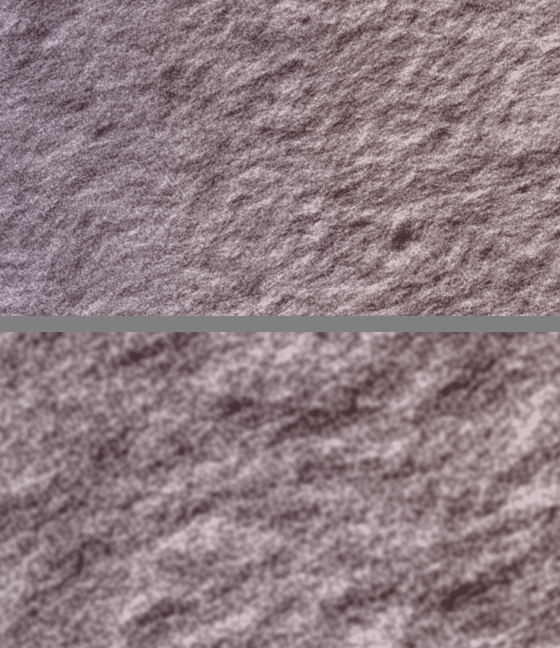
Top, the full canvas; bottom, a detail of the centre.
Give the GLSL for this texture, as a WebGL 2 fragment shader.

```glsl
#version 300 es
precision highp float;

uniform vec2 u_resolution;
out vec4 fragColor;

vec3 hash3(vec2 cell) {
  vec3 h = fract(cell.xyx * vec3(0.1031, 0.1030, 0.0973));
  h += dot(h, h.yxz + 33.33);
  return fract((h.xxy + h.yzz) * h.zyx);
}

mat2 rotation(float angle) {
  float c = cos(angle), s = sin(angle);
  return mat2(c, -s, s, c);
}

float cornerSlope(vec2 cell, vec2 offset) {
  float angle = 6.2832 * hash3(cell).x;
  return dot(vec2(cos(angle), sin(angle)), offset);
}

float gradientNoise(vec2 p) {
  vec2 i = floor(p), f = p - i;
  vec2 u = f * f * f * (f * (f * 6.0 - 15.0) + 10.0);
  vec2 e = vec2(0.0, 1.0);
  return mix(mix(cornerSlope(i, f), cornerSlope(i + e.yx, f - e.yx), u.x),
             mix(cornerSlope(i + e, f - e), cornerSlope(i + 1.0, f - 1.0), u.x), u.y);
}

// Light falls from the upper left, across the slanted ridges
float reliefShade(vec2 p) {
  vec2 q = rotation(0.48) * p * vec2(0.68, 1.0);
  float shade = 0.0, frequency = 7.0;
  float weights[5] = float[5](0.26, 0.5, 0.56, 0.46, 0.38);
  for (int k = 0; k < 5; k++) {
    vec2 s = q * frequency + float(k) * 17.3;
    shade += weights[k] * (gradientNoise(s) - gradientNoise(s + vec2(0.0, 0.45)));
    frequency *= 1.9;
  }
  return shade;
}

// Sparse hollows: shadowed upper-left wall, lit lower-right wall
float hollowShade(vec2 p) {
  vec2 g = p / 0.17;
  float shade = 0.0;
  for (int y = -1; y <= 1; y++) {
    for (int x = -1; x <= 1; x++) {
      vec2 cell = floor(g) + vec2(x, y);
      vec3 rnd = hash3(cell + 41.0);
      vec3 form = hash3(cell + 97.0);
      vec2 d = rotation(0.3 + 0.7 * form.x) * (g - cell - 0.2 - 0.6 * rnd.xy);
      d /= mix(vec2(0.13, 0.08), vec2(0.3, 0.14), form.y);
      float shadow = exp(-dot(d, d) * 1.3);
      vec2 lit = d + vec2(-0.3, 1.5);
      shade += step(0.58, rnd.z) * (0.3 + 0.4 * form.z)
             * (0.4 * exp(-dot(lit, lit)) - shadow);
    }
  }
  return shade;
}

void main() {
  vec2 p = gl_FragCoord.xy / u_resolution.y;
  float across = gl_FragCoord.x / u_resolution.x;

  // Bent ground
  vec2 bend = vec2(gradientNoise(p * 2.6 + 5.0), gradientNoise(p * 2.6 + 31.0));
  vec2 ground = p + 0.06 * bend
              + 0.008 * vec2(gradientNoise(p * 19.0), gradientNoise(p * 19.0 + 53.0));

  // Relief, stronger to the right
  float tone = 0.57 + reliefShade(ground) * mix(0.75, 1.15, smoothstep(0.1, 0.7, across));
  tone += hollowShade(ground);

  // Broad light and dark zones
  tone += 0.2 * gradientNoise(p * 1.9 + 8.0) + 0.2 * gradientNoise(p * 5.0 + 3.0);
  vec2 dim = (p - vec2(0.4, 0.72)) / vec2(0.5, 0.42);
  tone += 0.05 - 0.14 * exp(-dot(dim, dim));

  // Sandy grain
  vec2 grain = rotation(0.6) * p;
  tone += 0.36 * gradientNoise(grain * 72.0) + 0.55 * gradientNoise(grain * 137.0 + 11.0);

  vec3 color = mix(vec3(0.37, 0.29, 0.31), vec3(0.71, 0.65, 0.67), clamp(tone, -0.25, 1.3));

  // Violet on the left, pink on the right
  color += mix(vec3(-0.014, -0.003, 0.022), vec3(0.012, -0.001, -0.009),
               smoothstep(0.0, 0.75, across + 0.12 * bend.x));
  fragColor = vec4(color, 1.0);
}
```
